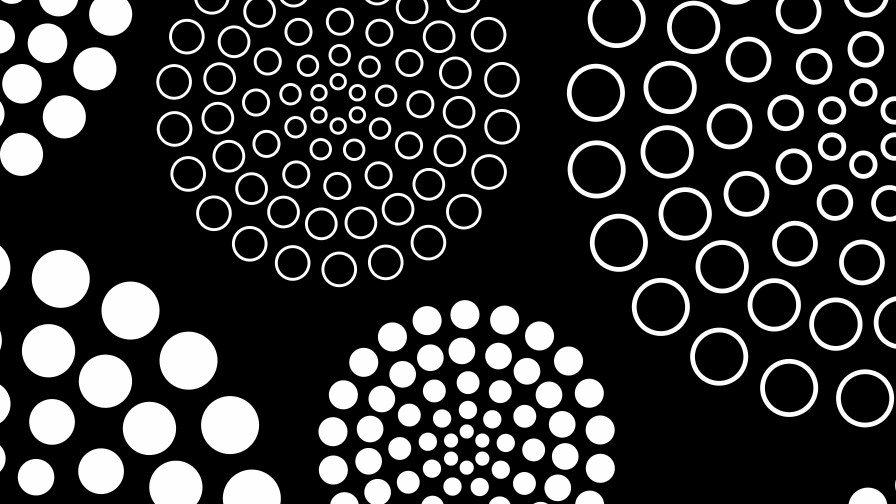
This pattern is drawn by a Shadertoy shader. Its source:

```glsl
const float ringRadius[5] = float[](0.044, 0.0965, 0.163, 0.2405, 0.3285);
const float dotRadius[5] = float[](0.0172, 0.0222, 0.0278, 0.0324, 0.0353);
const float dotCount[5] = float[](6.0, 9.0, 12.0, 19.0, 22.0);
const float stepDegrees[5] = float[](60.0, 40.2, 30.1, 18.8, 16.33);

// Signed distance to the dots of five concentric rings, clockwise from the top
float burst(vec2 p) {
    float turn = mod(degrees(atan(p.x, p.y)), 360.0);
    float dist = 1e3;
    for (int ring = 0; ring < 5; ring++) {
        float index = floor(turn / stepDegrees[ring] + 0.5);
        if (index < 1.0 || index > dotCount[ring]) index = dotCount[ring];
        float angle = radians(index * stepDegrees[ring]);
        vec2 center = ringRadius[ring] * vec2(sin(angle), cos(angle));
        dist = min(dist, length(p - center) - dotRadius[ring]);
    }
    return dist;
}

float filledBurst(vec2 p, vec2 center, float size) {
    return size * burst((p - center) / size);
}

// Keep only a rim inside each dot
float outlinedBurst(vec2 p, vec2 center, float size) {
    float halfStroke = 0.0029 * size;
    return abs(filledBurst(p, center, size) + halfStroke) - halfStroke;
}

void mainImage(out vec4 fragColor, in vec2 fragCoord) {
    vec2 p = fragCoord / iResolution.y;

    // Outlined bursts
    float dist = outlinedBurst(p, vec2(0.671, 0.794), 1.0);
    dist = min(dist, outlinedBurst(p, vec2(1.713, 0.745), 1.63));

    // Filled bursts
    dist = min(dist, filledBurst(p, vec2(0.926, 0.108), 0.815));
    dist = min(dist, filledBurst(p, vec2(-0.030, -0.067), 1.63));
    dist = min(dist, filledBurst(p, vec2(-0.174, 1.027), 1.21));
    dist = min(dist, filledBurst(p, vec2(1.921, -0.308), 1.1));

    // Antialiased white on black
    float coverage = clamp(0.5 - dist * iResolution.y, 0.0, 1.0);
    fragColor = vec4(vec3(0.995 * coverage), 1.0);
}
```
